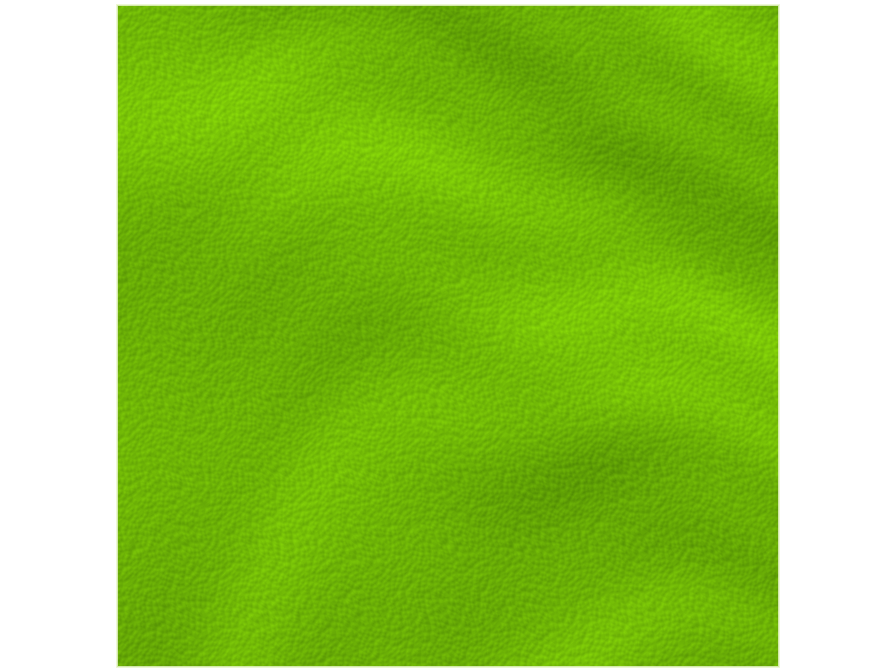
Write a WebGL 1 fragment shader that draws this texture.

```glsl
precision highp float;
uniform vec2 u_resolution;

#define CLOTH_HALF 0.4915
#define FRINGE_WIDTH 0.0025
#define GRAIN_SCALE 135.0
#define GRAIN_DEPTH 0.29
#define MOTTLE_DEPTH 0.12
#define FOLD_SCALE 9.0
#define FOLD_DEPTH 0.19
#define BASE_TONE 0.59

const vec3 SHADOW_GREEN = vec3(0.295, 0.515, 0.015);
const vec3 LIT_GREEN = vec3(0.525, 0.835, 0.030);
const vec3 FRINGE = vec3(0.93, 0.97, 0.83);
const vec2 TO_LIGHT = vec2(-0.6, 0.8);

vec2 hash2(vec2 cell) {
  vec2 k = vec2(dot(cell, vec2(127.1, 311.7)), dot(cell, vec2(269.5, 183.3)));
  return fract(sin(k) * 43758.55);
}

// Distance to the nearest scattered tuft
float cellular(vec2 p) {
  vec2 base = floor(p);
  float nearest = 4.0;
  for (int j = -1; j <= 1; j++) {
    for (int i = -1; i <= 1; i++) {
      vec2 cell = base + vec2(float(i), float(j));
      vec2 offset = cell + hash2(cell) - p;
      nearest = min(nearest, dot(offset, offset));
    }
  }
  return sqrt(nearest);
}

// Slope of the tufts towards the light
float relief(vec2 p) {
  return cellular(p + 0.3 * TO_LIGHT) - cellular(p - 0.3 * TO_LIGHT);
}

// Soft folds: layered sines across arched lines
float folds(vec2 p) {
  float lean = p.x - 0.1 + 0.6 * p.y;
  float across = p.y + 0.7 * lean * lean;
  float sum = 0.0;
  float amplitude = 1.0;
  float frequency = FOLD_SCALE;
  for (int i = 0; i < 4; i++) {
    float n = float(i);
    float bend = 1.5 * sin(0.35 * frequency * p.x + 2.1 * n);
    float patches = 0.6 + 0.4 * sin(4.0 * p.x + 3.0 * p.y + 2.4 * n);
    sum += amplitude * patches * sin(frequency * across + bend + 1.7 * n);
    amplitude *= 0.68;
    frequency *= 1.6;
  }
  return sum;
}

// Antialiased coverage of a centred square
float square(vec2 p, float halfSize) {
  float edge = max(abs(p.x), abs(p.y)) - halfSize;
  float pixel = 1.0 / u_resolution.y;
  return 1.0 - smoothstep(-0.5 * pixel, 0.5 * pixel, edge);
}

void main() {
  vec2 p = (gl_FragCoord.xy - 0.5 * u_resolution) / u_resolution.y;

  // Fleece pile, gently warped so the tufts do not line up
  vec2 pile = GRAIN_SCALE * (p + 0.004 * sin(p.yx * vec2(61.0, 47.0)));
  float tone = BASE_TONE + FOLD_DEPTH * folds(p);
  tone += GRAIN_DEPTH * relief(pile);
  tone += MOTTLE_DEPTH * relief(0.47 * pile + 31.0);

  // Cloth on a white ground
  vec3 cloth = mix(SHADOW_GREEN, LIT_GREEN, clamp(tone, 0.0, 1.15));
  vec3 color = mix(vec3(1.0), FRINGE, square(p, CLOTH_HALF + FRINGE_WIDTH));
  color = mix(color, cloth, square(p, CLOTH_HALF));
  gl_FragColor = vec4(color, 1.0);
}
```
